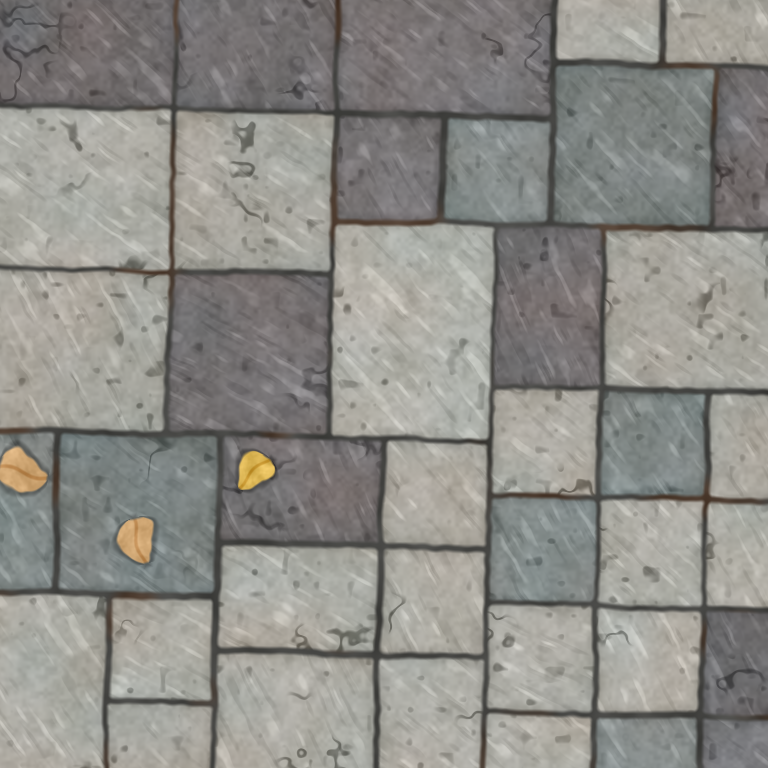
Give the GLSL for this texture, as a Shadertoy shader.

```glsl
// Irregular paving of light, mauve and blue-grey stone slabs with a few fallen leaves.

float hash(vec2 p) {
    return fract(sin(dot(p, vec2(12.9898, 78.233))) * 43758.5453);
}

float noise(vec2 p) {
    vec2 i = floor(p), f = fract(p);
    f = f * f * (3.0 - 2.0 * f);
    return mix(mix(hash(i), hash(i + vec2(1, 0)), f.x),
               mix(hash(i + vec2(0, 1)), hash(i + vec2(1, 1)), f.x), f.y);
}

float fbm(vec2 p) {
    return 0.5 * noise(p) + 0.3 * noise(p * 2.1 + 7.3) + 0.2 * noise(p * 4.3 + 3.1);
}

mat2 rotate(float a) {
    return mat2(cos(a), sin(a), -sin(a), cos(a));
}

// Bounds of the slab under q: a pinwheel of five blocks, each cut repeatedly on a grid
void findSlab(vec2 q, out vec2 lo, out vec2 hi) {
    lo = vec2(-1.0);
    hi = vec2(15.0);
    if (q.x < 9.0 && q.y < 6.0) hi = vec2(9, 6);
    else if (q.x >= 9.0 && q.y < 10.0) { lo.x = 9.0; hi.y = 10.0; }
    else if (q.x >= 6.0 && q.y >= 10.0) lo = vec2(6, 10);
    else if (q.x < 6.0) { lo.y = 6.0; hi.x = 6.0; }
    else { lo = vec2(6); hi = vec2(9, 10); }

    for (int i = 0; i < 9; i++) {
        vec2 size = hi - lo;
        float r = hash(lo + hi * 1.7);
        float longSide = max(size.x, size.y), shortSide = min(size.x, size.y);
        bool keepLarge = longSide < 4.5 && shortSide > 2.5 && shortSide < 3.5 && r > 0.3;
        if (longSide < 3.5 || keepLarge) break;
        bool wide = size.x > size.y || (size.x == size.y && r > 0.5);
        float cut = 2.0 + floor(hash(lo.yx + hi * 2.3) * (longSide - 3.0));
        if (wide) {
            if (q.x < lo.x + cut) hi.x = lo.x + cut; else lo.x += cut;
        } else {
            if (q.y < lo.y + cut) hi.y = lo.y + cut; else lo.y += cut;
        }
    }
}

vec3 slabColor(vec2 q, float id) {
    float kind = fract(id * 17.31);
    bool light = kind < 0.42;
    vec3 color = light ? vec3(0.68, 0.675, 0.645)
               : kind < 0.72 ? vec3(0.465, 0.45, 0.453) : vec3(0.505, 0.535, 0.53);
    color += 0.05 * (fract(id * 91.7) - 0.5);
    vec2 s = q + id * 40.0;

    // Cloudy stains and fine grain
    color += (fbm(s * 1.3) - 0.5) * vec3(0.09, 0.09, 0.11);
    color += (noise(s * 0.9 + 11.0) - 0.5) * vec3(-0.03, 0.01, 0.025);
    color += 0.055 * (noise(s * 13.0) - 0.5) + 0.05 * (noise(s * 6.0) - 0.5);

    // Diagonal cleft marks
    vec2 grain = rotate(0.8 + 0.7 * (fract(id * 53.1) - 0.5)) * s;
    float streak = noise(grain * vec2(2.0, 10.0));
    color += 0.09 * smoothstep(0.68, 0.95, streak) - 0.05 * smoothstep(0.3, 0.08, streak);

    // Pits and short cracks
    float pit = smoothstep(0.8, 0.95, noise(s * 5.0 + 23.0)) * noise(s * 1.1 + 5.0);
    float crack = 1.0 - smoothstep(0.01, 0.05, abs(fbm(s * 1.4 + 31.0) - 0.5));
    crack *= smoothstep(0.72, 0.85, noise(s * 0.9 + 61.0));
    color -= (light ? 0.24 : 0.14) * max(pit, crack);
    return color;
}

vec3 addLeaves(vec3 color, vec2 uv) {
    for (int i = 0; i < 3; i++) {
        float k = float(i);
        vec2 center = vec2(0.03 + 0.15 * k, 0.385 - 0.09 * mod(k, 2.0));
        vec2 p = rotate(0.2 + 1.1 * k) * (uv - center) / (0.034 - 0.003 * k);
        p.y += 0.12 * sin(p.x * 3.0 + k);
        float rim = 0.12 * (noise(p * 3.0 + k * 9.0) - 0.5);
        float halfWidth = 0.8 * sqrt(max(1.0 - p.x * p.x, 0.0)) * (1.0 - 0.4 * p.x);
        float d = max(abs(p.y) - halfWidth, abs(p.x) - 1.0) + rim;
        color *= 1.0 - 0.3 * (1.0 - smoothstep(0.0, 0.25, d));
        vec3 leaf = i == 2 ? vec3(0.87, 0.72, 0.34) : vec3(0.82, 0.66, 0.46);
        leaf += 0.22 * (fbm(p * 2.0 + k * 5.0) - 0.5);
        leaf -= vec3(0.08, 0.12, 0.14) * (1.0 - smoothstep(0.02, 0.12, abs(p.y)));
        color = mix(color, leaf, 1.0 - smoothstep(-0.14, 0.0, d));
    }
    return color;
}

void mainImage(out vec4 fragColor, in vec2 fragCoord) {
    vec2 uv = fragCoord / iResolution.xy;
    vec2 q = rotate(0.022) * (uv - 0.5) * 14.2 + 7.0;
    q += 0.07 * (vec2(noise(q * 1.1), noise(q * 1.1 + 19.0)) - 0.5);
    q += 0.035 * (vec2(noise(q * 5.0), noise(q * 5.0 + 37.0)) - 0.5);

    vec2 lo, hi;
    findSlab(q, lo, hi);
    float id = hash(lo * 1.3 + hi * 0.7);

    // Rounded slab outline with a joint of uneven width
    vec2 edge = abs(q - 0.5 * (lo + hi)) - 0.5 * (hi - lo) + 0.1 + 0.03 * id;
    float d = length(max(edge, 0.0)) + min(max(edge.x, edge.y), 0.0) - 0.07;
    float slab = 1.0 - smoothstep(-0.05, 0.035, d);

    // Dark joints with brown debris
    vec3 joint = mix(vec3(0.25, 0.25, 0.24), vec3(0.28, 0.21, 0.16),
                     smoothstep(0.6, 0.85, noise(q * 0.8 + 3.0)));
    joint += 0.16 * (fbm(q * 1.7) - 0.4);

    vec3 color = slabColor(q, id);
    color -= 0.05 * smoothstep(-0.2, 0.0, d);
    color = mix(joint, color, slab);
    fragColor = vec4(addLeaves(color, uv), 1.0);
}
```
